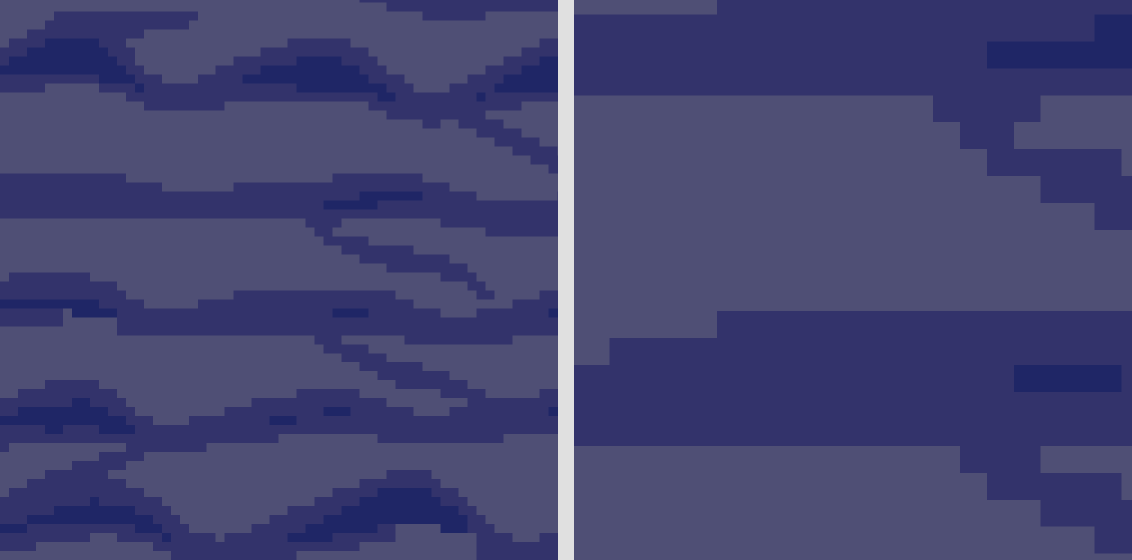
Left, the full canvas; right, a detail of the centre.
Reproduce this texture procedurally as a Shadertoy shader.

```glsl
// Blocky, wavy strata: indigo bands with deep blue cores on a muted violet ground.

const vec3 GROUND = vec3(0.31, 0.31, 0.46);
const vec3 BAND   = vec3(0.20, 0.20, 0.42);
const vec3 CORE   = vec3(0.12, 0.15, 0.40);

const float CELLS        = 62.3;   // blocks along the canvas height
const int   ROWS         = 6;
const float ROW_BASE     = 0.02;
const float ROW_GAP      = 0.20;
const float BAND_WIDTH   = 0.054;  // thickness in the troughs
const float CREST_SWELL  = 0.060;  // extra thickness on the crests
const float CREST_LIFT   = 0.040;  // rise of the lower edge on the crests
const float CORE_LIMIT   = 0.072;  // bands thicker than this get a core
const float CORE_GROWTH  = 1.4;
const float STREAK_WIDTH = 0.042;
const float TAU          = 6.2831853;

// Integer hash, 0 to 1
float hash(int a, int b) {
    uint h = uint(a + 101) * 1597334677u ^ uint(b + 57) * 3812015801u;
    h = (h ^ (h >> 16)) * 2146121005u;
    h = (h ^ (h >> 15)) * 2221713035u;
    return float((h ^ (h >> 16)) >> 8) / 16777216.0;
}

// Smooth one-dimensional noise, -1 to 1
float noise(float x, int seed) {
    int i = int(floor(x));
    float f = fract(x);
    f = f * f * (3.0 - 2.0 * f);
    return 2.0 * mix(hash(i, seed), hash(i + 1, seed), f) - 1.0;
}

// Adds one band: level 1 is band, level 2 is core
int bandLevel(vec2 p, int row, float base) {
    float u = (p.x - 0.12 - 0.06 * hash(row, 1)) / mix(0.43, 0.57, hash(row, 2));
    int crestId = int(floor(u + 0.5));
    float strength = mix(0.35, 1.15, hash(crestId, 20 + row));

    // Crests lean so that the right flank is the steeper one
    float phase = TAU * u;
    float crest = strength * (0.5 + 0.5 * cos(phase + 0.35 * (1.0 - cos(phase))));

    float thickness = BAND_WIDTH + CREST_SWELL * crest
                    + 0.006 * noise(p.x * 11.0, 40 + row);
    float lower = base - 0.5 * BAND_WIDTH + CREST_LIFT * crest;
    float middle = lower + 0.45 * thickness
                 + 0.007 * noise(p.x * 9.0, 50 + row);
    float coreHalf = 0.5 * CORE_GROWTH * (thickness - CORE_LIMIT);

    // Some crests are hollowed out right below the core
    bool hollow = hash(crestId, 60 + row) > 0.5 && u > float(crestId) - 0.03;
    float floorY = hollow && coreHalf > 0.006 ? middle - coreHalf : lower;

    if (p.y < floorY || p.y > lower + thickness) return 0;
    return abs(p.y - middle) < coreHalf ? 2 : 1;
}

// Short tapered branch below a band, rising on the left and falling on the right
bool inStreak(vec2 p, int row, float base) {
    float start = mix(0.05, 0.95, hash(row, 3));
    float reach = mix(0.13, 0.20, hash(row, 4));
    float t = (p.x - start) / reach;
    float slope = mix(0.35, -0.60, start);
    float y = base - 0.08 + slope * (p.x - start)
            + 0.012 * noise(p.x * 10.0, 70 + row);
    float halfWidth = 0.5 * STREAK_WIDTH * sqrt(max(0.0, 1.0 - t * t));
    return abs(p.y - y) < halfWidth;
}

// Colour of the block that holds the point
vec3 blockColor(vec2 p) {
    vec2 center = (floor(p * CELLS) + 0.5) / CELLS;
    int level = 0;
    for (int row = 0; row < ROWS; row++) {
        float tilt = mix(0.05, -0.09, hash(row, 5));
        float base = ROW_BASE + ROW_GAP * float(row) + tilt * (center.x - 0.5)
                   + 0.012 * noise(center.x * 5.0, 30 + row);
        level = max(level, bandLevel(center, row, base));
        if (inStreak(center, row, base)) level = max(level, 1);
    }
    return level == 2 ? CORE : level == 1 ? BAND : GROUND;
}

void mainImage(out vec4 fragColor, in vec2 fragCoord) {
    // Four samples per pixel smooth the block edges
    vec3 color = vec3(0.0);
    for (int i = 0; i < 4; i++) {
        vec2 offset = vec2(i & 1, i >> 1) * 0.5 - 0.25;
        color += 0.25 * blockColor((fragCoord + offset) / iResolution.y);
    }
    fragColor = vec4(color, 1.0);
}
```
